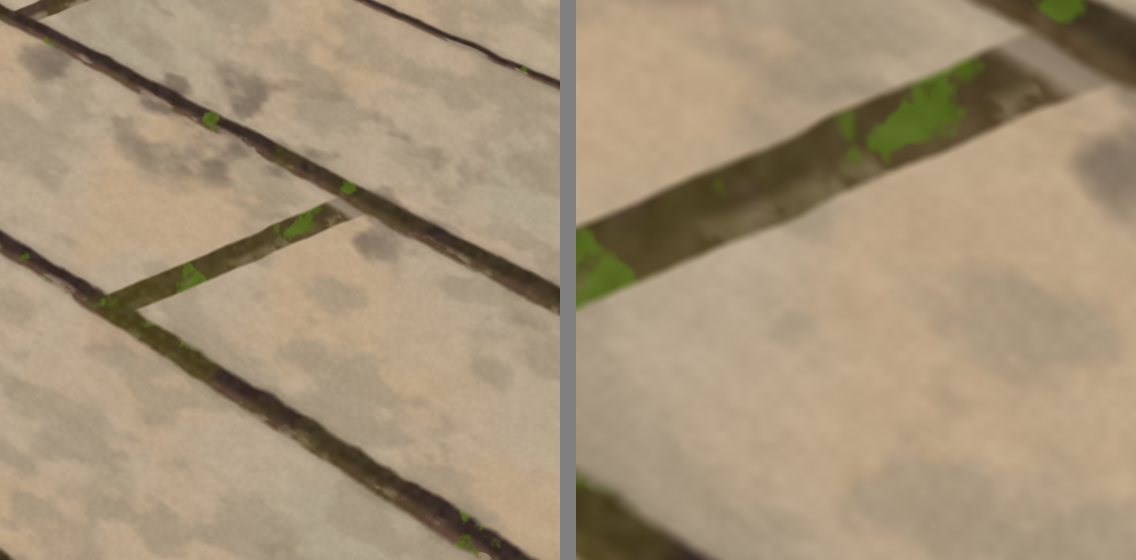
Left, the full canvas; right, a detail of the centre.
A Shadertoy shader for this texture:

```glsl
const vec3 STONE = vec3(0.725, 0.655, 0.56);
const vec3 STONE_SHADE = vec3(0.64, 0.58, 0.49);
const vec3 STONE_WARM = vec3(0.76, 0.65, 0.52);
const vec3 STONE_COOL = vec3(0.68, 0.64, 0.55);
const vec3 STAIN = vec3(0.49, 0.43, 0.37);
const vec3 SOIL = vec3(0.37, 0.28, 0.22);
const vec3 SHADOW = vec3(0.22, 0.17, 0.15);
const vec3 MOSS = vec3(0.31, 0.28, 0.12);
const vec3 SPROUT = vec3(0.34, 0.44, 0.12);
const vec3 MORTAR = vec3(0.63, 0.56, 0.48);

const float ROW_SLOPE = 0.515;    // tilt of the long joints
const float ROW_FAN = 0.26;       // how the long joints spread apart
const float CROSS_TILT = 2.36;    // tilt of the short joints
const vec3 ROW_LENS = vec3(0.0195, 0.3474, 0.1466);   // start, step, foreshortening
const vec3 CROSS_LENS = vec3(0.114, 1.177, 0.137);
const float CROSS_HALF = 0.036;
const float SOFT = 0.013;

float hash(vec2 p) {
    return fract(sin(dot(p, vec2(127.1, 311.7))) * 43758.545);
}

float noise(vec2 p) {
    vec2 cell = floor(p), f = fract(p);
    f = f * f * (3.0 - 2.0 * f);
    return mix(mix(hash(cell), hash(cell + vec2(1, 0)), f.x),
               mix(hash(cell + vec2(0, 1)), hash(cell + vec2(1, 1)), f.x), f.y);
}

float fbm(vec2 p) {
    float sum = 0.0, amp = 0.5;
    for (int i = 0; i < 4; i++) {
        sum += amp * noise(p);
        p = mat2(1.6, 1.2, -1.2, 1.6) * p + 7.3;
        amp *= 0.5;
    }
    return sum / 0.9375;
}

// Perspective position turned into an evenly spaced index
float unproject(float x, vec3 lens) {
    return (x - lens.x) / (lens.y + lens.z * x);
}

float band(float d, float halfWidth, float soft) {
    return 1.0 - smoothstep(halfWidth - soft, halfWidth + soft, abs(d));
}

vec3 stoneColor(vec2 p, vec2 grain, vec2 id) {
    float broad = fbm(p * 3.2 + id * 5.0);
    float mottle = fbm(grain * 17.0);
    vec3 col = mix(STONE, STONE_WARM, 0.7 * smoothstep(0.5, 0.72, broad));
    col = mix(col, STONE_COOL, 0.7 * smoothstep(0.48, 0.28, broad));
    col = mix(col, STONE_SHADE, 0.75 * smoothstep(0.47, 0.68, mottle));

    // Clustered dark stains
    float cluster = smoothstep(0.46, 0.68, fbm(grain * 4.0 + 21.0));
    float spots = smoothstep(0.5, 0.7, fbm(grain * 15.0 + 43.0));
    col = mix(col, STAIN, 0.85 * cluster * spots);

    // Fine grit and a slight tone per slab
    col += 0.05 * (fbm(grain * 55.0) - 0.5) + 0.025 * (noise(p * 150.0) - 0.5);
    return col + 0.02 * (hash(id) - 0.5);
}

// across runs from -1 on the shaded upper edge to 1 on the lower edge
vec3 jointColor(vec2 p, vec2 grain, float across, float shade) {
    vec3 col = mix(SOIL, SHADOW, shade * smoothstep(0.65, -0.2, across));
    float crumbs = smoothstep(0.53, 0.7, fbm(grain * 34.0 + 9.0));
    col = mix(col, MORTAR, 0.75 * crumbs * smoothstep(-0.1, 0.6, across));
    float moss = smoothstep(0.42, 0.62, fbm(p * 9.0 + 3.0));
    moss *= mix(1.0, 0.35, smoothstep(0.1, 0.8, p.x));
    col = mix(col, MOSS, 0.85 * moss);
    float sprouts = smoothstep(0.66, 0.78, fbm(p * 24.0 + 31.0));
    return mix(col, SPROUT, 0.8 * sprouts) + 0.06 * (noise(p * 90.0) - 0.5);
}

void mainImage(out vec4 fragColor, in vec2 fragCoord) {
    vec2 p = fragCoord / iResolution.xy;
    p.y = 1.0 - p.y;
    vec2 grain = mat2(0.88, -0.47, 0.47, 0.88) * p * vec2(0.6, 1.0);

    // Row and column indices of the slabs
    float row = unproject((p.y - ROW_SLOPE * p.x) / (1.0 + ROW_FAN * p.x), ROW_LENS);
    float column = unproject(p.x + CROSS_TILT * p.y, CROSS_LENS);
    float parity = mod(floor(row) + 1.0, 2.0);
    float crossLine = 2.0 * floor((column - parity) / 2.0 + 0.5) + parity;
    vec2 id = vec2(floor(row), crossLine + step(crossLine, column));
    vec3 col = stoneColor(p, grain, id);

    // Short joints, staggered by row, with pale mortar at the upper end
    float wobble = fbm(p * 20.0) - 0.5;
    float crossDist = column - crossLine + 0.012 * wobble;
    float rowPart = fract(row);
    vec3 crossFill = jointColor(p, grain, crossDist / CROSS_HALF, 0.5);
    crossFill = mix(crossFill, MORTAR, 0.85 * smoothstep(0.13, 0.09, rowPart + 0.04 * wobble));
    col = mix(col, crossFill, band(crossDist, CROSS_HALF, 0.006));

    // Long joints, wider towards the right and the near side
    float rowLine = floor(row + 0.5);
    float rowDist = row - rowLine + 0.03 * wobble;
    float rowHalf = mix(0.024, 0.041 + 0.016 * p.x, smoothstep(-1.0, 0.0, rowLine));
    vec3 rowFill = jointColor(p, grain, rowDist / rowHalf, 1.0);
    col *= 1.0 - 0.1 * band(rowDist, rowHalf + 0.02, 0.03);
    col = mix(col, rowFill, band(rowDist, rowHalf, SOFT));

    fragColor = vec4(clamp(col, 0.0, 1.0), 1.0);
}
```
